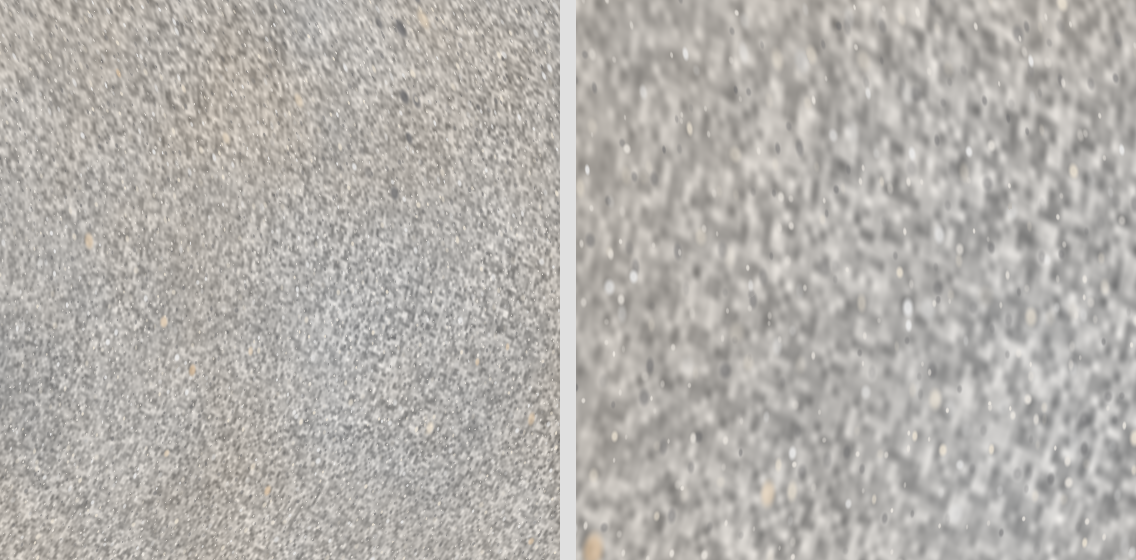
Left, the full canvas; right, a detail of the centre.
Give the GLSL for this texture, as a three.js fragment shader.

```glsl
#define GRAIN_SCALE 145.0
#define FINE_SCALE 225.0
#define GRAIN_CONTRAST 0.23
#define FINE_CONTRAST 0.20
#define MOTTLE_CONTRAST 0.13
#define LEAN 0.38
#define CHIP_SCALE 72.0
#define CHIP_DENSITY 0.36
#define STONE vec3(0.695, 0.680, 0.660)
#define CREAM vec3(0.970, 0.930, 0.860)
#define TAN vec3(0.860, 0.720, 0.560)
#define TAR vec3(0.400, 0.400, 0.410)

varying vec2 vUv;

float hash(vec2 p) {
  vec3 q = fract(vec3(p.xyx) * 0.1031);
  q += dot(q, q.yzx + 33.33);
  return fract((q.x + q.y) * q.z);
}

float noise(vec2 p) {
  vec2 cell = floor(p);
  vec2 f = fract(p);
  f = f * f * (3.0 - 2.0 * f);
  float low = mix(hash(cell), hash(cell + vec2(1.0, 0.0)), f.x);
  float high = mix(hash(cell + vec2(0.0, 1.0)), hash(cell + 1.0), f.x);
  return mix(low, high, f.y);
}

float fbm(vec2 p) {
  float sum = 0.0;
  float weight = 0.5;
  for (int i = 0; i < 4; i++) {
    sum += weight * noise(p);
    p = mat2(0.8, 0.6, -0.6, 0.8) * p * 2.03 + 17.3;
    weight *= 0.5;
  }
  return sum / 0.9375;
}

// Scattered soft chips: x is coverage, y a random value of the chip
vec2 chips(vec2 p, float density, float seed) {
  vec2 home = floor(p);
  vec2 best = vec2(0.0);
  for (int j = -1; j <= 1; j++) {
    for (int i = -1; i <= 1; i++) {
      vec2 cell = home + vec2(float(i), float(j));
      vec2 key = cell + seed;
      float present = step(hash(key), density);
      vec2 centre = cell + vec2(hash(key + 41.7), hash(key + 83.1));
      float size = hash(key + 127.9);
      float radius = mix(0.20, 0.46, size * size);
      vec2 offset = p - centre;
      offset.x *= mix(0.9, 1.5, hash(key + 171.3));
      float cover = present * (1.0 - smoothstep(0.3, 1.0, length(offset) / radius));
      if (cover > best.x) best = vec2(cover, hash(key + 211.7));
    }
  }
  return best;
}

// Bends the grain to lean left near the top and right near the bottom
vec2 grainSpace(vec2 p) {
  float rise = p.y - 0.45;
  return vec2(p.x + LEAN * rise * rise, p.y * (0.82 - 0.14 * p.y)) + 1.0;
}

void main() {
  vec2 uv = vUv;
  vec2 g = grainSpace(uv);
  float crisp = smoothstep(0.1, 1.3, uv.x + 1.0 - uv.y);

  // Broad worn patches, longer upwards than across
  float mottle = fbm(uv * vec2(7.0, 4.5) + 3.7) - 0.5;
  float warmth = fbm(uv * vec2(3.5, 2.5) + 29.0) - 0.5;
  float path = exp(-pow((uv.x - 0.40) / 0.22, 2.0));

  // Packed grain in two sizes
  float coarse = noise(g * GRAIN_SCALE) - 0.5;
  mat2 turn = mat2(0.94, 0.34, -0.34, 0.94);
  float fine = noise(turn * g * FINE_SCALE + 9.0) - 0.5;
  float grain = coarse * GRAIN_CONTRAST * mix(1.1, 0.8, crisp)
              + fine * FINE_CONTRAST * mix(0.75, 1.4, crisp);
  float roughness = 0.8 + 0.4 * noise(uv * 9.0 + 51.0);
  float tone = 1.0 + 1.4 * (grain * roughness + mottle * MOTTLE_CONTRAST)
             + 0.025 * path - 0.012;
  vec3 color = STONE * tone;
  color += vec3(1.0, 0.1, -1.0) * (0.06 * warmth + 0.014 * path - 0.006);

  // Dark pits, and a trail of tar spots on the upper right
  vec2 pit = chips(g * CHIP_SCALE * 1.3, 0.22, 300.0);
  color = mix(color, TAR, pit.x * mix(0.15, 0.5, pit.y));
  float trail = exp(-pow((uv.x - 0.72) / 0.07, 2.0)) * smoothstep(0.48, 0.6, uv.y);
  vec2 spot = chips(g * 34.0, 0.16, 500.0);
  color = mix(color, TAR, spot.x * trail * 0.75);

  // Pale chips and small glints
  vec2 chip = chips(g * CHIP_SCALE, CHIP_DENSITY, 700.0);
  vec3 chipColor = mix(CREAM, vec3(0.94), step(0.5, fract(chip.y * 7.0)));
  color = mix(color, chipColor, chip.x * mix(0.15, 0.85, chip.y * chip.y));
  vec2 glint = chips(g * CHIP_SCALE * 1.9, 0.13, 900.0);
  color = mix(color, vec3(0.95, 0.93, 0.90), glint.x * mix(0.25, 0.8, glint.y));

  // Rare tan pebbles
  vec2 pebble = chips(g * 32.0, 0.025, 1100.0);
  color = mix(color, mix(TAN, CREAM, pebble.y), pebble.x * 0.65);

  gl_FragColor = vec4(clamp(color, 0.0, 1.0), 1.0);
}
```
